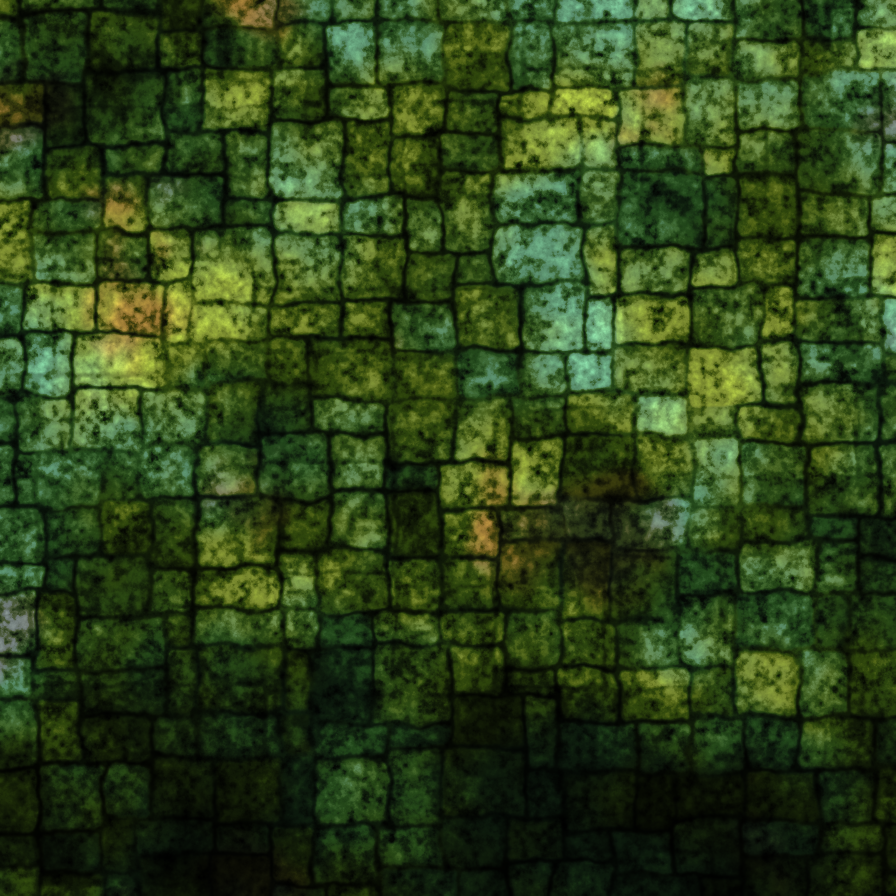
Write a three.js fragment shader that draws this texture.

```glsl
// Old wall of small irregular stone blocks, overgrown with dark green moss.
varying vec2 vUv;

#define BLOCKS vec2(15.0, 17.0)
#define SLABS vec2(8.0, 9.0)
#define JOINT_WIDTH 0.0050
#define JOINT_DEPTH 0.72
#define ROUGHNESS 0.007
#define GRAIN 1.9
#define STAINS 16
#define SHADE 0.10
#define LIGHT 0.47

const vec3 DEEP = vec3(0.05, 0.09, 0.03);
const vec3 MOSS = vec3(0.16, 0.28, 0.07);
const vec3 LEAF = vec3(0.28, 0.40, 0.13);
const vec3 PALE = vec3(0.42, 0.55, 0.28);

float hash(vec2 p) {
  vec3 q = fract(vec3(p.xyx) * 0.1031);
  q += dot(q, q.yzx + 33.33);
  return fract((q.x + q.y) * q.z);
}

float noise(vec2 p) {
  vec2 i = floor(p), f = fract(p);
  f = f * f * (3.0 - 2.0 * f);
  return mix(mix(hash(i), hash(i + vec2(1, 0)), f.x),
             mix(hash(i + vec2(0, 1)), hash(i + vec2(1, 1)), f.x), f.y);
}

float fbm(vec2 p) {
  float sum = 0.0, amp = 0.5;
  for (int i = 0; i < 4; i++) {
    sum += amp * noise(p);
    p = mat2(1.6, 1.2, -1.2, 1.6) * p + 17.3;
    amp *= 0.5;
  }
  return sum / 0.9375;
}

// Place of the dividing line inside a cell: upright in even cells, level in odd ones
float divider(vec2 cell) { return 0.2 + 0.6 * hash(cell + 71.0); }

// Irregular rectangles: x = depth inside the block in canvas units, yz = block id
vec3 blocks(vec2 uv, vec2 count) {
  vec2 p = uv * count + 40.0;
  vec2 cell = floor(p), f = p - cell, side;
  if (mod(cell.x + cell.y, 2.0) < 0.5) {
    side.x = step(divider(cell), f.x);
    side.y = step(divider(cell + vec2(side.x * 2.0 - 1.0, 0.0)), f.y);
  } else {
    side.y = step(divider(cell), f.y);
    side.x = step(divider(cell + vec2(0.0, side.y * 2.0 - 1.0)), f.x);
  }
  vec2 k = cell + side;
  float a = divider(k - 1.0) - 1.0, b = divider(k);
  float c = divider(k - vec2(1, 0)), d = divider(k - vec2(0, 1));
  bool even = mod(k.x + k.y, 2.0) < 0.5;
  vec2 low = even ? vec2(a, d - 1.0) : vec2(c - 1.0, a);
  vec2 high = even ? vec2(b, c) : vec2(d, b);
  float corner = 0.008;
  vec2 q = (abs(p - k - 0.5 * (low + high)) - 0.5 * (high - low)) / count + corner;
  float outside = min(max(q.x, q.y), 0.0) + length(max(q, 0.0)) - corner;
  return vec3(-outside, k);
}

// Round damp patches, some dark and some pale, with a darker rim
float stains(vec2 uv) {
  float tone = 1.0;
  for (int i = 0; i < STAINS; i++) {
    vec2 id = vec2(float(i), 5.0);
    vec2 centre = vec2(hash(id), hash(id + 31.0));
    float radius = mix(0.03, 0.085, hash(id + 57.0));
    float d = length(uv - centre) - radius;
    float inside = 1.0 - smoothstep(-0.006, 0.006, d);
    tone *= 1.0 + inside * mix(-0.38, 0.25, hash(id + 83.0));
    tone *= 1.0 - 0.25 * smoothstep(0.008, 0.0, abs(d));
  }
  return tone;
}

vec3 mossRamp(float v) {
  vec3 c = mix(DEEP, MOSS, smoothstep(0.07, 0.29, v));
  c = mix(c, LEAF, smoothstep(0.27, 0.42, v));
  c = mix(c, PALE, smoothstep(0.40, 0.58, v));
  return c * min(v / 0.09, 1.0) * (1.0 + 0.8 * max(v - 0.58, 0.0));
}

void main() {
  vec2 uv = vUv;
  vec2 wobble = vec2(fbm(uv * 32.0), fbm(uv * 32.0 + 50.0)) - 0.5;
  vec2 rough = uv + wobble * ROUGHNESS * 2.0;
  vec3 stone = blocks(rough, BLOCKS);
  vec3 slab = blocks(rough + 0.37, SLABS);

  // Broad light: dim foot, bright middle, shadow in the upper left
  float cloud = fbm(uv * 4.0 + 9.0);
  float height = smoothstep(0.0, 0.62, uv.y + 0.08 * (uv.x - 0.5) + 0.5 * (cloud - 0.5));
  vec2 shadow = (uv - vec2(0.07, 0.92)) / vec2(0.17, 0.14);
  float value = mix(SHADE, LIGHT, height) * (1.0 - 0.65 * exp(-dot(shadow, shadow)));
  value *= mix(0.6, 1.35, smoothstep(0.28, 0.7, fbm(uv * 9.0 + 23.0)));

  // Tone of each stone, larger slabs and stains
  float face = smoothstep(0.0, 0.005, stone.x);
  float slabFace = smoothstep(0.0, 0.005, slab.x);
  value *= 1.0 + face * 0.6 * (hash(stone.yz) - 0.5);
  value *= 1.0 + slabFace * 0.45 * (hash(slab.yz + 13.0) - 0.5);
  value *= stains(uv + wobble * 0.02);

  // Speckled moss and fine grit
  float speckle = fbm(uv * 48.0 + 3.0) - 0.5;
  float grit = fbm(uv * 130.0 + 61.0) - 0.5;
  value *= max(1.0 + GRAIN * (0.6 * speckle + grit), 0.12);

  // Worn joints with soft shaded edges
  float wear = smoothstep(0.2, 0.65, fbm(uv * 14.0 + 77.0));
  float joint = 1.0 - smoothstep(0.0, JOINT_WIDTH, stone.x);
  value *= 1.0 - JOINT_DEPTH * joint * mix(0.45, 1.0, wear);
  value *= mix(0.78, 1.06, smoothstep(0.0, 0.015, stone.x));
  value *= 1.0 - 0.35 * wear * (1.0 - smoothstep(0.0, JOINT_WIDTH, slab.x));

  // Hue drifts between olive and cool green, with a little brown
  float hue = fbm(uv * 8.0 + 120.0) - 0.5 + face * 0.35 * (hash(stone.yz + 29.0) - 0.5);
  vec3 tint = mix(vec3(1.12, 0.97, 0.65), vec3(0.82, 1.0, 1.5), smoothstep(-0.25, 0.25, hue));
  float brown = smoothstep(0.6, 0.75, fbm(uv * 7.0 + 210.0));
  tint *= mix(vec3(1.0), vec3(1.25, 0.86, 1.1), brown);
  gl_FragColor = vec4(mossRamp(value) * tint, 1.0);
}
```
